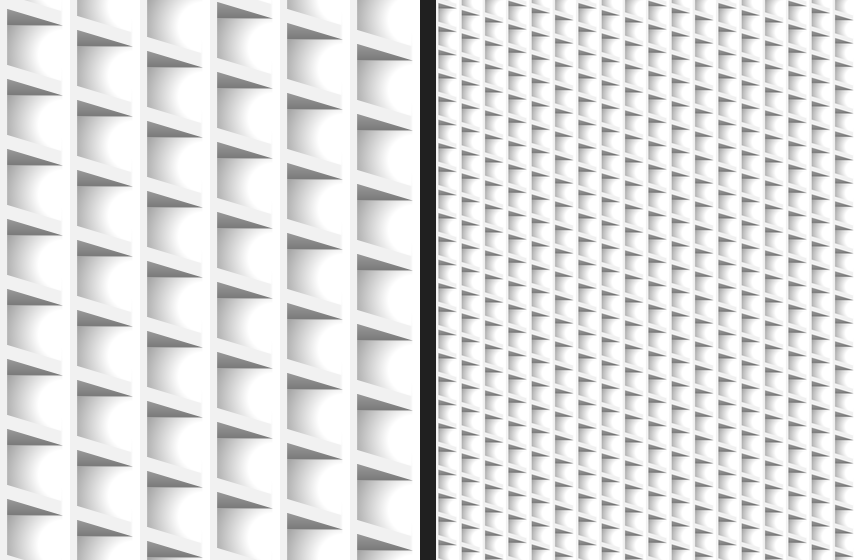
Left, the tile; right, the same tile 3 across and 3 down.
Give the GLSL for this pattern, as a Shadertoy shader.

```glsl
// Staggered columns of white recesses with slanted ledges and soft inner shadow.

const vec2  CELLS        = vec2(6.0, 8.0); // repeats across and down
const float COLUMN_SHIFT = 0.3;            // drop of each column, in cells
const float PHASE        = 0.364;          // first ledge below the top edge
const float LEFT         = 0.102;          // width of the upright strip
const float RIGHT        = 0.892;          // right end of the recess
const float SLOPE        = 0.3;            // fall of the ledge
const float LEDGE        = 0.2;            // ledge thickness
const float SOFFIT       = 0.237;          // height of the dark wedge at the left

const float WHITE        = 1.0;
const float FRAME_TONE   = 0.945;
const float SOFFIT_TOP   = 0.60;
const float SOFFIT_LOW   = 0.475;
const float SHADOW_TONE  = 0.62;
const float HAIRLINE     = 0.965;
const vec2  GLOW_CENTRE  = vec2(0.80, 0.42); // brightest point of the recess
const float GLOW_INNER   = 0.35;
const float GLOW_OUTER   = 0.92;

// Antialiased coverage of the side where d is positive.
float cover(float d, float pixel) {
    return clamp(d / pixel + 0.5, 0.0, 1.0);
}

// Back wall, shaded away from a glow near the lower right.
float wallTone(vec2 p) {
    float shade = (length(p - GLOW_CENTRE) - GLOW_INNER) / (GLOW_OUTER - GLOW_INNER);
    return mix(WHITE, SHADOW_TONE, clamp(shade, 0.0, 1.0));
}

void mainImage(out vec4 fragColor, in vec2 fragCoord) {
    vec2 uv = fragCoord / iResolution.xy;
    vec2 grid = vec2(uv.x, 1.0 - uv.y) * CELLS;
    vec2 pixel = CELLS / iResolution.xy;

    // Cell coordinates, y downwards from the lower edge of the wedge.
    // Wrap points sit inside flat areas so that every edge can be smoothed.
    float column = mod(floor(grid.x + 0.05), CELLS.x);
    float x = fract(grid.x + 0.05) - 0.05;
    float y = fract(grid.y - PHASE - COLUMN_SHIFT * column + 0.5) - 0.5;
    float inX = x - LEFT;

    // Back wall, continued across the vertical wrap
    float wallY = max(fract(y + 0.1) - 0.1, 0.0);
    float tone = wallTone(vec2(inX, wallY));

    // Slanted ledge, fading at its right end, with the dark wedge below it
    float slant = y + SOFFIT - SLOPE * inX;
    float below = 1.0 - cover(y, pixel.y);
    float ledge = cover(slant + LEDGE, pixel.y) * below;
    float ledgeTone = mix(FRAME_TONE, WHITE, 0.6 * smoothstep(RIGHT - 0.04, RIGHT, x));
    tone = mix(tone, ledgeTone, ledge);
    float soffitTone = mix(SOFFIT_LOW, SOFFIT_TOP, clamp(-y / SOFFIT, 0.0, 1.0));
    tone = mix(tone, soffitTone, cover(slant, pixel.y) * below);

    // Faint right corner just above the ledge
    float corner = 1.0 - smoothstep(0.0, 0.012, abs(x - RIGHT + 0.006));
    corner *= smoothstep(-0.45, -0.22, y) * (1.0 - ledge) * below;
    tone = mix(tone, HAIRLINE, corner);

    // White pier on the right, pale upright strip on the left
    tone = mix(tone, WHITE, cover(x - RIGHT, pixel.x));
    tone = mix(tone, FRAME_TONE, cover(LEFT - x, pixel.x));
    tone = mix(WHITE, tone, cover(x, pixel.x));

    fragColor = vec4(vec3(tone), 1.0);
}
```
